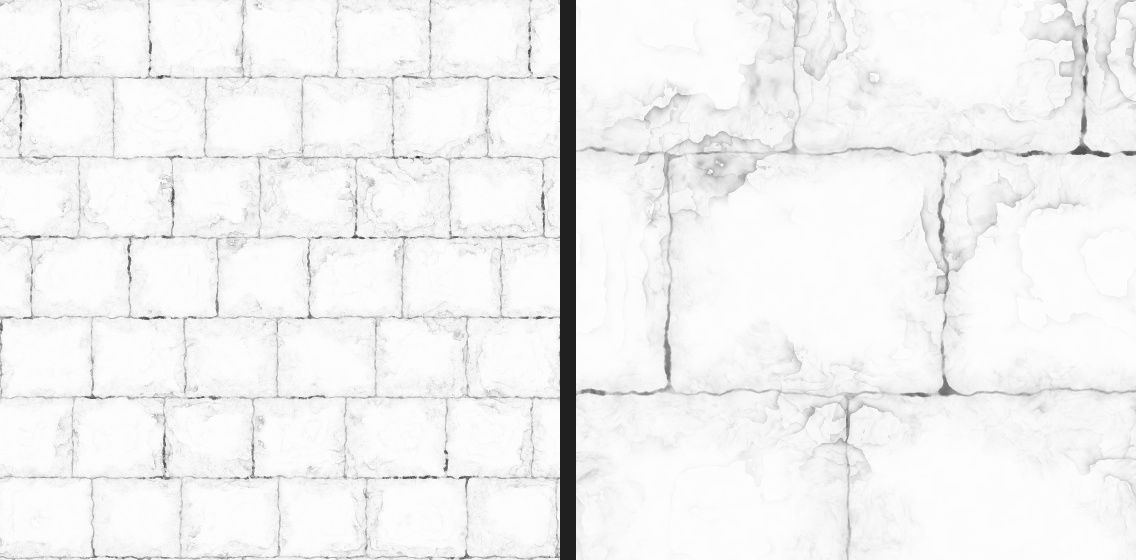
Left, the full canvas; right, a detail of the centre.
A WebGL 2 fragment shader for this texture map:

```glsl
#version 300 es
precision highp float;
// Whitewashed wall of rough-hewn stone blocks: seven staggered courses of six.

uniform vec2 u_resolution;
out vec4 fragColor;

const float COURSES = 7.0;
const float BLOCKS = 6.0;
const float TOP_OFFSET = 0.032;
const float CORNER_RADIUS = 0.007;
const vec3 FACE_WHITE = vec3(0.994);
const vec3 JOINT_GREY = vec3(0.20);
// Position of the first joint in each course, in block widths, top to bottom.
const float COURSE_SHIFT[7] = float[7](0.64, 0.23, 0.81, 0.36, 0.02, 0.74, 0.96);

float hash(vec2 p) {
    vec3 q = fract(p.xyx * vec3(0.1031, 0.1030, 0.0973));
    q += dot(q, q.yzx + 33.33);
    return fract((q.x + q.y) * q.z);
}

// Value noise that repeats once per unit square.
float noise(vec2 p, float freq, float seed) {
    vec2 g = p * freq;
    vec2 i = floor(g), f = g - i;
    f = f * f * f * (f * (f * 6.0 - 15.0) + 10.0);
    vec2 a = mod(i, freq), b = mod(i + 1.0, freq);
    float low = mix(hash(a + seed), hash(vec2(b.x, a.y) + seed), f.x);
    float high = mix(hash(vec2(a.x, b.y) + seed), hash(b + seed), f.x);
    return mix(low, high, f.y);
}

float fbm(vec2 p, float freq, float seed) {
    float sum = 0.0, weight = 0.5;
    for (int k = 0; k < 5; k++) {
        sum += weight * noise(p, freq, seed + float(k) * 17.0);
        freq *= 2.0;
        weight *= 0.5;
    }
    return sum / 0.96875;
}

vec2 warp(vec2 p, float freq, float amount, float seed) {
    return p + amount * (vec2(fbm(p, freq, seed), fbm(p, freq, seed + 91.0)) - 0.5);
}

// Steepness of a noise relief, measured over a small step.
float steepness(vec2 p, float freq, float seed) {
    vec2 e = vec2(0.0015, 0.0);
    float h = fbm(p, freq, seed);
    return length(vec2(fbm(p + e, freq, seed), fbm(p + e.yx, freq, seed)) - h);
}

float jointX(float column, float course) {
    return column + 0.09 * (hash(vec2(mod(column, BLOCKS), course) + 5.0) - 0.5);
}

// Distances to the nearest side joint and bed joint; also returns the block id.
vec2 blockMargins(vec2 p, out vec2 id) {
    float row = (1.0 - p.y) * COURSES + TOP_OFFSET;
    float course = mod(floor(row), COURSES);
    float x = p.x * BLOCKS - COURSE_SHIFT[int(course)];
    float column = floor(x);
    if (x < jointX(column, course)) column -= 1.0;
    else if (x > jointX(column + 1.0, course)) column += 1.0;
    float side = min(x - jointX(column, course), jointX(column + 1.0, course) - x);
    float bed = min(fract(row), 1.0 - fract(row));
    id = vec2(mod(column, BLOCKS), course);
    return vec2(side / BLOCKS, bed / COURSES);
}

float roundedInset(vec2 margin, float radius) {
    float inner = max(min(margin.x, margin.y) - radius, 0.0);
    return max(radius - length(max(radius - margin, 0.0)) + inner, 0.0);
}

// One-sided shadow at each whole step of a field, like the lip of a flake.
float ledge(float field, float sharpness) {
    float s = fract(field);
    float aa = clamp(fwidth(field), 0.02, 0.6);
    return pow(s, sharpness) * (1.0 - smoothstep(1.0 - aa, 1.0, s));
}

void main() {
    vec2 p = gl_FragCoord.xy / u_resolution;
    float pixel = 1.0 / min(u_resolution.x, u_resolution.y);

    // Block outline with a ragged edge.
    vec2 id;
    vec2 margin = blockMargins(warp(p, 60.0, 0.008, 3.0), id);
    float inset = roundedInset(margin, CORNER_RADIUS);

    // Chipped border around a smooth central face.
    float rimWidth = mix(0.021, 0.035, hash(id + 40.0));
    float rough = fbm(p, 18.0, 11.0);
    float rim = 1.0 - smoothstep(0.5, 1.15, (inset + 0.07 * (rough - 0.5)) / rimWidth);
    float grain = fbm(p, 120.0, 23.0);
    vec2 bent = warp(p, 24.0, 0.03, 47.0);
    float relief = steepness(bent, 44.0, 29.0);
    float ink = 0.010 * grain + rim * (0.03 * grain + 0.75 * relief * relief * 10.0);

    // Broad flakes sweeping along the border, and finer chips on it.
    float patches = smoothstep(0.42, 0.64, fbm(p, 14.0, 61.0));
    float flakes = ledge(fbm(bent, 12.0, 53.0) * 5.0 + inset * 34.0, 9.0);
    float chips = ledge(fbm(bent, 26.0, 67.0) * 5.0 - inset * 44.0, 9.0);
    ink += flakes * patches * (0.07 + 0.32 * rim);
    ink += chips * rim * (0.05 + 0.16 * patches);

    // Joints: faint dirt, and a thin seam, darker where it gapes.
    float gape = smoothstep(0.48, 0.74, fbm(p, 11.0, 83.0));
    float crumbs = smoothstep(0.25, 0.70, fbm(p, 130.0, 97.0));
    float seamWidth = 0.0013 * gape * crumbs;
    float seam = 1.0 - smoothstep(seamWidth, seamWidth + 0.0007 + pixel, inset);
    float level = smoothstep(0.0, 0.006, margin.x - margin.y);
    ink += exp(-inset / 0.0045) * (0.02 + 0.16 * grain * grain);
    ink += seam * (0.09 + crumbs * (0.19 + 0.05 * level + 0.42 * gape));

    fragColor = vec4(mix(FACE_WHITE, JOINT_GREY, clamp(ink, 0.0, 1.0)), 1.0);
}
```
